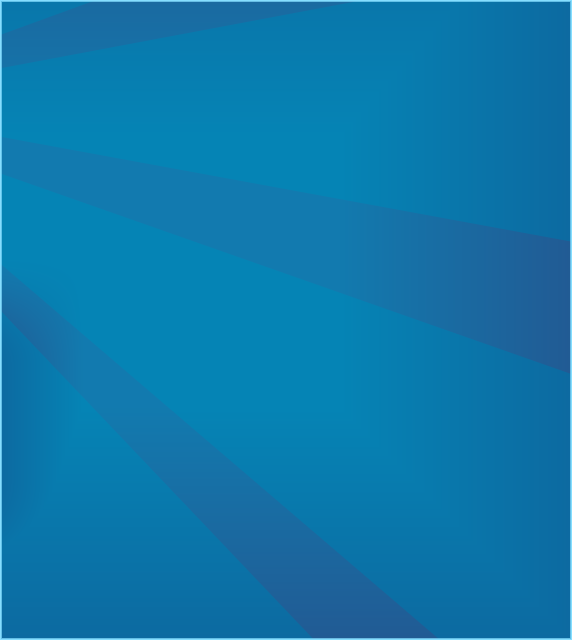
Reproduce this background procedurally as a Shadertoy shader.

```glsl
// A blue panel with three darker rays fanning across it and a thin pale border.
// Box-shaped edge shading darkens panel and rays alike; each ray is the wedge
// between two straight lines.

const vec3 PANEL_LIGHT = vec3(0.020, 0.518, 0.710);
const vec3 PANEL_DARK  = vec3(0.050, 0.415, 0.630);
const vec3 RAY_LIGHT   = vec3(0.070, 0.480, 0.685);
const vec3 RAY_DARK    = vec3(0.130, 0.355, 0.580);
const vec3 BORDER      = vec3(0.520, 0.870, 1.000);

// Lengths are in canvas heights.
const float BORDER_WIDTH = 0.0027;
const float SIDE_REACH   = 0.365;  // shading depth at right and bottom
const float TOP_REACH    = 0.215;
const float TOP_STRENGTH = 0.52;
const float LEFT_REACH   = 0.13;

// Each ray: upper line height at x = 0 and slope, then the same for the lower.
const int RAY_COUNT = 3;
const vec4 RAYS[RAY_COUNT] = vec4[RAY_COUNT](
    vec4(0.9453,  0.3640, 0.8932,  0.1880),
    vec4(0.7865, -0.1837, 0.7292, -0.3513),
    vec4(0.5885, -0.8560, 0.5156, -1.0500));

// Signed distance to a line, positive above it.
float lineDistance(vec2 p, vec2 line) {
    return (p.y - line.x - line.y * p.x) / sqrt(1.0 + line.y * line.y);
}

float coverage(float inside, float pixel) {
    return clamp(inside / pixel + 0.5, 0.0, 1.0);
}

// Linear falloff from 1 at an edge to 0 at the given reach.
float falloff(float dist, float reach) {
    return clamp(1.0 - dist / reach, 0.0, 1.0);
}

float edgeShade(vec2 p, float width) {
    float right  = falloff(width - p.x, SIDE_REACH);
    float bottom = falloff(p.y, SIDE_REACH);
    float top    = falloff(1.0 - p.y, TOP_REACH) * TOP_STRENGTH;
    // The left shadow fades out above the lowest ray and near the corner.
    float span = smoothstep(0.0, 0.25, p.y) * (1.0 - smoothstep(0.43, 0.61, p.y));
    float left = falloff(p.x, LEFT_REACH) * span;
    return max(max(right, bottom), max(top, left));
}

void mainImage(out vec4 fragColor, in vec2 fragCoord) {
    float pixel = 1.0 / iResolution.y;
    vec2 p = fragCoord * pixel;
    float width = iResolution.x * pixel;

    // Rays
    float ray = 0.0;
    for (int i = 0; i < RAY_COUNT; i++) {
        float inside = min(-lineDistance(p, RAYS[i].xy), lineDistance(p, RAYS[i].zw));
        ray = max(ray, coverage(inside, pixel));
    }

    // Shaded panel
    float shade = edgeShade(p, width);
    vec3 color = mix(mix(PANEL_LIGHT, PANEL_DARK, shade),
                     mix(RAY_LIGHT, RAY_DARK, shade), ray);

    // Border
    vec2 margin = min(p, vec2(width, 1.0) - p);
    float border = coverage(BORDER_WIDTH - min(margin.x, margin.y), pixel);
    fragColor = vec4(mix(color, BORDER, border), 1.0);
}
```
